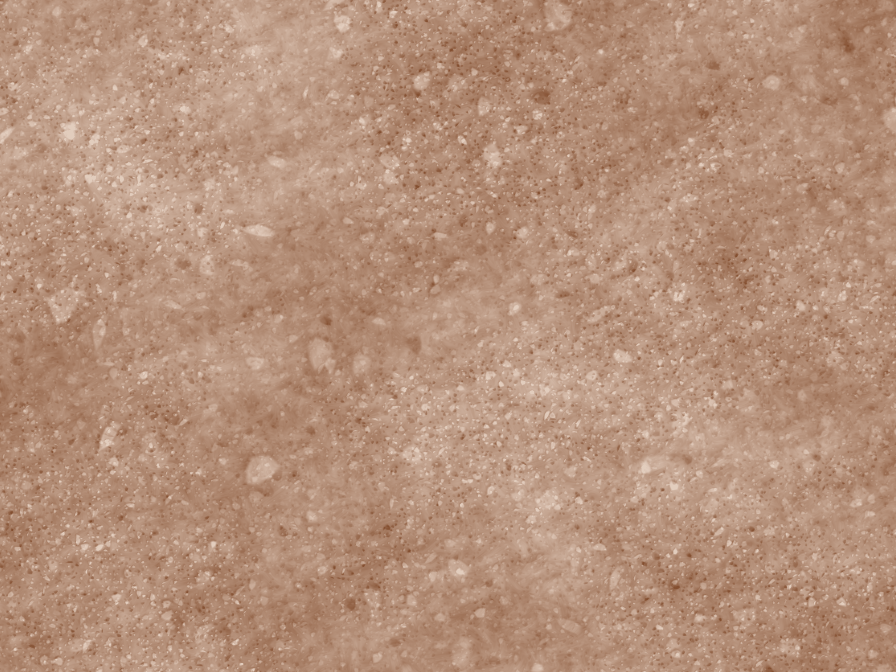
This texture is drawn by a Shadertoy shader. Its source:

```glsl
vec3 hash3(vec2 c) {
    vec3 q = vec3(dot(c, vec2(127.1, 311.7)), dot(c, vec2(269.5, 183.3)), dot(c, vec2(419.2, 371.9)));
    return fract(sin(q) * 43758.5);
}

mat2 turn(float a) {
    return mat2(cos(a), -sin(a), sin(a), cos(a));
}

// Layered, mutually warped sines
float cloud(vec2 p) {
    float sum = 0.0, amp = 0.5;
    for (int i = 0; i < 5; i++) {
        p = turn(0.9) * p * 1.65 + 1.7;
        p += 0.7 * sin(p.yx * 0.8 + float(i) * 2.1);
        sum += amp * sin(p.x) * sin(p.y);
        amp *= 0.7;
    }
    return sum;
}

// Distance to a worn, irregular five-sided chip
float chip(vec2 q, float radius, float seed) {
    float d = -1.0;
    for (int k = 0; k < 5; k++) {
        float wobble = sin(float(k) * 2.4 + seed * 40.0);
        float a = 1.2566 * float(k) + 0.35 * wobble;
        d = max(d, dot(q, vec2(cos(a), sin(a))) - radius * (0.8 + 0.2 * wobble));
    }
    return mix(d, length(q) - radius, 0.35);
}

// Signed tone of one size of scattered stones, with shadows at upper left
float stones(vec2 p, float cells, float density, float darkShare) {
    float soft = 0.04 + 0.6 * cells / iResolution.y;
    float light = 0.0, shadow = 0.0, cover = 0.0;
    p *= cells;
    for (int y = -1; y <= 1; y++)
    for (int x = -1; x <= 1; x++) {
        vec2 cell = floor(p) + vec2(x, y);
        vec3 place = hash3(cell + cells);
        if (place.z > density) continue;
        vec3 look = hash3(cell + 57.3 + cells);
        float radius = mix(0.2, 0.4, look.x * look.x);
        float stretch = 1.0 + 0.9 * pow(look.y, 6.0);
        vec2 squash = vec2(1.0 / stretch, sqrt(stretch));
        mat2 facing = turn(0.45 + 2.0 * (place.x - 0.5));
        vec2 q = p - cell - 0.2 - 0.6 * hash3(cell + 13.7).xy;
        float d = chip(facing * q * squash, radius, look.y);
        float dShade = chip(facing * (q + vec2(0.09, -0.09)) * squash, radius, look.y);
        float body = 1.0 - smoothstep(-soft, soft, d);
        float facet = 0.9 + 0.5 * dot(q, vec2(0.6, -0.8));
        float strength = mix(0.25, 1.0, look.z * look.z) * facet;
        if (fract(look.z * 17.0) < darkShare) strength *= -0.9;
        light = mix(light, strength, body);
        cover = max(cover, body);
        shadow = max(shadow, (1.0 - smoothstep(-soft, soft + 0.08, dShade)) * abs(strength));
    }
    return light - 0.5 * shadow * (1.0 - cover);
}

void mainImage(out vec4 fragColor, in vec2 fragCoord) {
    vec2 p = fragCoord / iResolution.y;
    vec2 drift = turn(0.3) * p;

    // Broad stains rising to the right
    float tone = 0.38 * cloud(drift * vec2(2.4, 3.8) + 3.0);
    tone += 0.22 * cloud(drift * vec2(9.0, 13.0) + 8.0);

    // Powdery surface
    tone += 0.27 * cloud(drift * vec2(55.0, 65.0));

    // Grit gathers in patches; larger chips are rarer
    float patches = smoothstep(-0.4, 0.35, cloud(drift * vec2(3.5, 5.0) + 21.0));
    float cells = 14.0;
    for (int i = 0; i < 5; i++) {
        float level = float(i);
        float gather = mix(1.0, 0.4 + 0.75 * patches, level / 4.0);
        float layer = stones(p + 0.37 * level, cells, 0.08 + 0.14 * level, 0.09 * level);
        tone += layer * gather * (0.62 + 0.05 * level);
        cells *= 1.85;
    }

    // Sandy pink-brown ramp
    tone = clamp(tone - 0.04, -1.1, 0.95);
    vec3 color = vec3(0.716, 0.574, 0.486) + tone * vec3(0.18, 0.24, 0.27);
    fragColor = vec4(color, 1.0);
}
```
